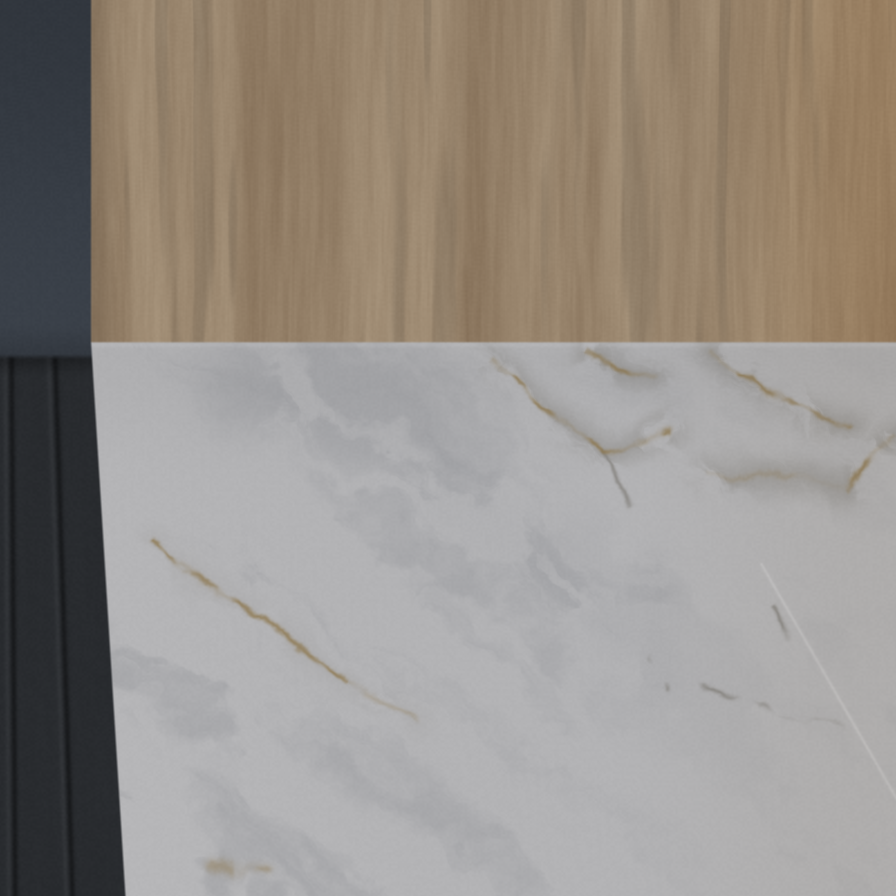
Write a WebGL 2 fragment shader that draws this texture.

```glsl
#version 300 es
precision highp float;
uniform vec2 u_resolution;
out vec4 fragColor;

// Layout
const float COUNTER_TOP = 0.618;
const float CABINET_LEFT = 0.1016;
const float SLAB_LEFT_BASE = 0.140;
const float WALL_BASE = 0.602;
const float SOFT = 0.0018;

// Colours
const vec3 WALL_COLOR = vec3(0.215, 0.238, 0.270);
const vec3 PANEL_COLOR = vec3(0.160, 0.170, 0.184);
const vec3 WOOD_LIGHT = vec3(0.645, 0.570, 0.475);
const vec3 WOOD_DARK = vec3(0.530, 0.447, 0.355);
const vec3 MARBLE_COLOR = vec3(0.708, 0.708, 0.716);
const vec3 MARBLE_GREY = vec3(0.590, 0.595, 0.610);
const vec3 VEIN_GOLD = vec3(0.560, 0.480, 0.330);
const vec3 VEIN_GREY = vec3(0.500, 0.490, 0.470);

// Vein segments: start xy, end xy
const vec4 GOLD[11] = vec4[11](
  vec4(0.170, 0.395, 0.241, 0.336), vec4(0.241, 0.336, 0.306, 0.297),
  vec4(0.306, 0.297, 0.378, 0.245), vec4(0.378, 0.245, 0.469, 0.193),
  vec4(0.547, 0.590, 0.677, 0.499), vec4(0.677, 0.499, 0.755, 0.516),
  vec4(0.651, 0.609, 0.729, 0.577), vec4(0.794, 0.609, 0.872, 0.545),
  vec4(0.872, 0.545, 0.948, 0.527), vec4(0.938, 0.460, 1.000, 0.516),
  vec4(0.794, 0.473, 0.938, 0.460));
const vec4 GREY[4] = vec4[4](
  vec4(0.677, 0.499, 0.712, 0.430), vec4(0.725, 0.270, 0.742, 0.240),
  vec4(0.770, 0.235, 0.950, 0.178), vec4(0.868, 0.325, 0.890, 0.282));
const vec4 CLOUD[4] = vec4[4](
  vec4(0.270, 0.570, 0.450, 0.500), vec4(0.450, 0.500, 0.560, 0.410),
  vec4(0.560, 0.410, 0.680, 0.300), vec4(0.725, 0.360, 0.735, 0.250));

float hash(vec2 p) {
  return fract(sin(dot(p, vec2(127.1, 311.7))) * 43758.5453);
}

float noise(vec2 p) {
  vec2 i = floor(p), f = fract(p);
  f = f * f * (3.0 - 2.0 * f);
  return mix(mix(hash(i), hash(i + vec2(1, 0)), f.x),
             mix(hash(i + vec2(0, 1)), hash(i + vec2(1, 1)), f.x), f.y);
}

float fbm(vec2 p) {
  float sum = 0.0, amp = 0.5;
  for (int i = 0; i < 5; i++) {
    sum += amp * noise(p);
    p = p * 2.03 + 17.3;
    amp *= 0.5;
  }
  return sum;
}

float segmentDistance(vec2 p, vec4 s) {
  vec2 d = s.zw - s.xy, q = p - s.xy;
  return length(q - d * clamp(dot(q, d) / dot(d, d), 0.0, 1.0));
}

float glow(float d, float radius) { return exp(-d * d / (radius * radius)); }

vec3 wood(vec2 p) {
  float bend = 0.012 * fbm(vec2(p.x * 6.0, p.y * 3.0));
  float x = p.x + bend;
  float boards = 0.5 + 0.5 * cos(6.2832 * (p.x - 0.44) / 0.24);
  float broad = fbm(vec2(x * 24.0, p.y * 1.6));
  float fine = fbm(vec2(x * 110.0, p.y * 5.0));
  float pores = noise(vec2(x * 330.0, p.y * 28.0));
  float tone = 0.53 + 0.22 * (boards - 0.5) + 1.1 * (broad - 0.48)
             + 0.55 * (fine - 0.48) + 0.16 * (pores - 0.5);
  vec3 c = mix(WOOD_DARK, WOOD_LIGHT, clamp(tone, -0.1, 1.1));
  float streak = smoothstep(0.62, 0.82, noise(vec2(x * 75.0, p.y * 4.0)));
  c *= 1.0 - 0.09 * streak * smoothstep(0.40, 0.60, broad);
  c *= mix(vec3(1.0), vec3(1.02, 0.98, 0.92), smoothstep(0.75, 1.0, p.x));
  return c * mix(0.93, 1.0, smoothstep(0.10, 0.14, p.x));
}

vec3 marble(vec2 p) {
  // Coordinates along and across the stone's drift
  vec2 drift = vec2(dot(p, vec2(0.80, -0.60)), dot(p, vec2(0.60, 0.80)));
  vec2 warp = vec2(fbm(p * 16.0), fbm(p * 16.0 + 41.0)) - 0.48;
  float layers = fbm(vec2(drift.x * 4.0, drift.y * 17.0) + warp * 1.5);
  float patches = fbm(vec2(drift.x * 14.0, drift.y * 28.0) + warp * 2.0);
  vec2 q = p + warp * 0.035;
  float cloud = 0.0, gold = 0.0, stain = 0.0, grey = 0.0;
  for (int i = 0; i < 4; i++) {
    cloud = max(cloud, glow(segmentDistance(q, CLOUD[i]), i < 3 ? 0.045 : 0.025));
    grey = max(grey, glow(segmentDistance(q, GREY[i]), 0.0035));
  }
  for (int i = 0; i < 11; i++) {
    float d = segmentDistance(q, GOLD[i]);
    gold = max(gold, glow(d, 0.0032) * (i == 3 || i == 10 ? 0.35 : 1.0));
    stain = max(stain, glow(d, 0.020) * (i < 4 ? 0.2 : 0.8));
  }
  gold = max(gold, 0.6 * glow(segmentDistance(q, vec4(0.235, 0.035, 0.295, 0.025)), 0.006));
  float broken = smoothstep(0.25, 0.65, noise(p * 48.0));
  float fleck = smoothstep(0.43, 0.62, patches);

  vec3 c = MARBLE_COLOR + 0.016 * (smoothstep(0.6, 0.0, p.x + p.y * 0.5) - 0.4);
  float calm = smoothstep(0.60, 0.78, p.x + 0.25 * p.y);
  c = mix(c, MARBLE_GREY, (1.0 - 0.7 * calm) * 0.45 * smoothstep(0.44, 0.72, layers));
  c = mix(c, MARBLE_GREY, cloud * (0.10 + 0.38 * fleck));
  c = mix(c, VEIN_GREY, stain * fleck * 0.45);
  c = mix(c, VEIN_GREY, grey * broken * 0.65);
  c = mix(c, VEIN_GOLD, gold * (0.22 + 0.55 * broken));
  c += 0.045 * glow(segmentDistance(p, vec4(0.85, 0.37, 1.0, 0.11)), 0.002);
  c *= mix(vec3(1.0), vec3(0.975, 0.965, 0.95), smoothstep(0.65, 1.0, p.x));
  return c * mix(1.0, 0.97, smoothstep(0.45, 0.62, p.y));
}

vec3 recess(vec2 p) {
  vec3 wall = WALL_COLOR * mix(1.06, 0.90, smoothstep(0.65, 1.0, p.y));
  wall *= 1.0 - 0.12 * smoothstep(0.04, 0.0, p.y - WALL_BASE);
  vec3 panel = PANEL_COLOR * (0.97 + 0.06 * fbm(vec2(p.x * 90.0, p.y * 8.0)));
  // Two grooves, each a shadow with a lit lip
  for (int i = 0; i < 2; i++) {
    float foot = i == 0 ? 0.017 : 0.081;
    float d = p.x - mix(foot, foot * 0.76, p.y / WALL_BASE);
    panel *= 1.0 - 0.38 * glow(d, 0.0035);
    panel += 0.030 * glow(d + 0.007, 0.003);
  }
  panel *= 1.0 - 0.25 * smoothstep(0.025, 0.0, WALL_BASE - p.y);
  return mix(panel, wall, smoothstep(-0.004, 0.004, p.y - WALL_BASE));
}

void main() {
  vec2 p = gl_FragCoord.xy / u_resolution;
  float slabLeft = mix(SLAB_LEFT_BASE, CABINET_LEFT, min(p.y / COUNTER_TOP, 1.0));
  vec3 front = mix(marble(p), wood(p), smoothstep(-SOFT, SOFT, p.y - COUNTER_TOP));
  // Pale rim of the slab
  front += 0.025 * glow(p.y - COUNTER_TOP + 0.003, 0.003);
  vec3 c = mix(recess(p), front, smoothstep(-SOFT, SOFT, p.x - slabLeft));
  c += 0.014 * (noise(p * 400.0) - 0.5);
  fragColor = vec4(c, 1.0);
}
```
